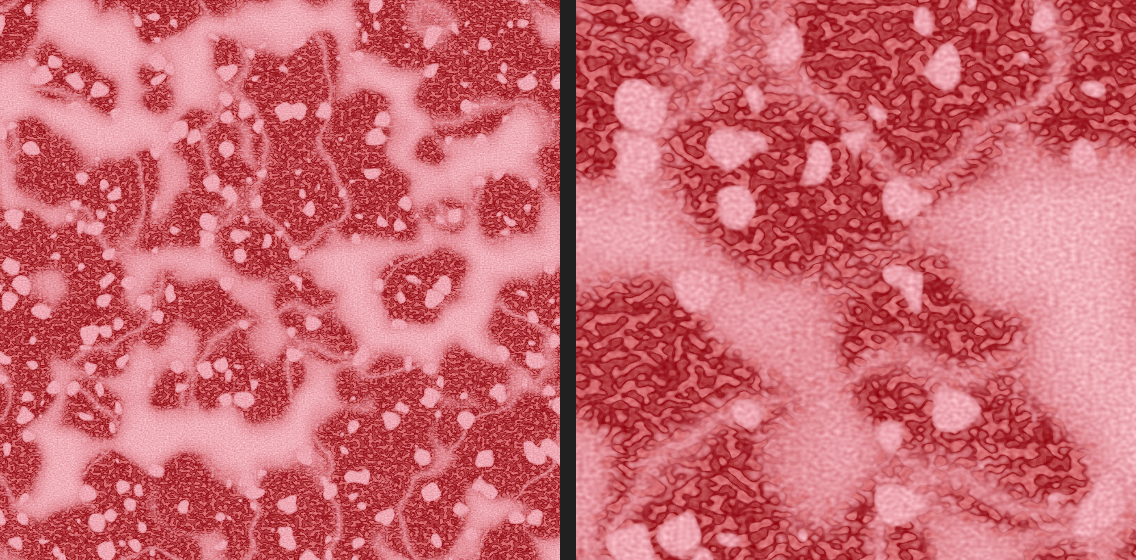
Left: the whole. Right: its middle third, enlarged.
Give the GLSL for this texture, as a Shadertoy shader.

```glsl
// Stained tissue: rounded crimson islands in soft pink, dotted with pale droplets.
// Smoothly merged scattered discs shape islands and droplets, a noise ridge cuts
// channels, and fine stretched noise draws the wormy grain inside the islands.

vec2 hash2(vec2 cell) {
    vec2 h = vec2(dot(cell, vec2(127.1, 311.7)), dot(cell, vec2(269.5, 183.3)));
    return fract(sin(h) * 43758.5453);
}

float gradientNoise(vec2 p) {
    vec2 i = floor(p), f = fract(p);
    vec2 u = f * f * f * (f * (f * 6.0 - 15.0) + 10.0);
    vec2 r = vec2(1.0, 0.0);
    float a = dot(2.0 * hash2(i) - 1.0, f);
    float b = dot(2.0 * hash2(i + r.xy) - 1.0, f - r.xy);
    float c = dot(2.0 * hash2(i + r.yx) - 1.0, f - r.yx);
    float d = dot(2.0 * hash2(i + r.xx) - 1.0, f - r.xx);
    return mix(mix(a, b, u.x), mix(c, d, u.x), u.y);
}

vec2 warp(vec2 p, float frequency, float amount) {
    return p + amount * vec2(gradientNoise(p * frequency + 31.7),
                             gradientNoise(p * frequency + 74.3));
}

// Signed depth inside a smooth union of one random disc per cell
float scatteredDiscs(vec2 p, float minRadius, float maxRadius) {
    vec2 home = floor(p);
    float total = 0.0;
    for (int y = -2; y <= 2; y++) {
        for (int x = -2; x <= 2; x++) {
            vec2 cell = home + vec2(x, y);
            float radius = mix(minRadius, maxRadius, hash2(cell + 57.3).x);
            float depth = radius - length(cell + hash2(cell) - p);
            total += exp(12.0 * depth);
        }
    }
    return log(total) / 12.0;
}

float islandField(vec2 uv) {
    vec2 p = warp(uv, 16.0, 0.035);
    float discs = scatteredDiscs(p * 9.5 + 4.0, 0.2, 0.8);
    float channels = 2.8 * abs(gradientNoise(p * 5.0 + 47.1)) - 0.05;
    return min(discs, channels);
}

float dropletField(vec2 uv) {
    vec2 p = warp(uv, 40.0, 0.014);
    return scatteredDiscs(p * 30.0 + 11.0, -0.5, 0.53);
}

// Light flecks bounded by thin dark lines
vec3 grainColour(float grain) {
    vec3 red = mix(vec3(0.71, 0.24, 0.26), vec3(0.85, 0.43, 0.45),
                   smoothstep(0.0, 0.22, grain));
    float outline = 1.0 - smoothstep(0.055, 0.11, abs(grain + 0.025));
    return mix(red, vec3(0.62, 0.11, 0.145), outline);
}

void mainImage(out vec4 fragColor, in vec2 fragCoord) {
    vec2 uv = fragCoord / iResolution.y;
    float island = islandField(uv);
    float droplet = dropletField(uv);
    float grain = gradientNoise(warp(uv, 60.0, 0.004) * vec2(135.0, 185.0) + 3.1);
    float speckle = gradientNoise(uv * vec2(300.0, 380.0) + 9.7);

    // Pink ground, paler away from the islands
    vec3 colour = mix(vec3(0.88, 0.53, 0.57), vec3(0.94, 0.68, 0.72),
                      smoothstep(0.03, -0.3, island));

    // Islands with a soft, mottled border
    float body = smoothstep(-0.07, 0.07, island + 0.2 * grain);
    colour = mix(colour, grainColour(grain), body);

    // Droplets with a faint darker rim
    vec3 dropletColour = mix(vec3(0.87, 0.53, 0.57), vec3(0.935, 0.655, 0.70),
                             smoothstep(0.0, 0.12, droplet));
    float dropletMask = smoothstep(-0.03, 0.04, droplet) * smoothstep(-0.25, -0.05, island);
    colour = mix(colour, dropletColour, dropletMask);

    // Fine speckle over everything
    colour += speckle * vec3(0.11, 0.2, 0.19);
    fragColor = vec4(clamp(colour, 0.0, 1.0), 1.0);
}
```
